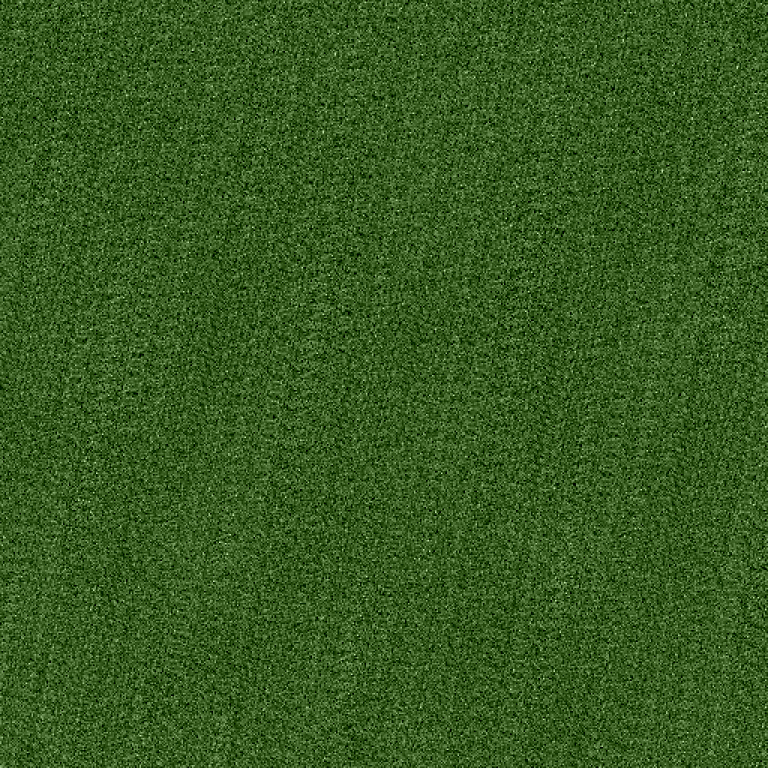
Reproduce this texture procedurally as a Shadertoy shader.

```glsl
float hash(vec2 p) {
    return fract(sin(dot(p, vec2(12.9898, 78.233))) * 43758.5453);
}

// Bell-shaped random value per cell, mean 0 and deviation 1
float grain(vec2 cell) {
    float radius = sqrt(-2.0 * log(max(hash(cell + 0.37), 1e-4)));
    return radius * cos(6.28318 * hash(cell + 71.53));
}

// Square grains whose borders are blended over one screen pixel
float grainField(vec2 p, float pixelWidth) {
    vec2 cell = floor(p - 0.5);
    vec2 blend = clamp((fract(p - 0.5) - 0.5) / pixelWidth + 0.5, 0.0, 1.0);
    float lower = mix(grain(cell), grain(cell + vec2(1, 0)), blend.x);
    float upper = mix(grain(cell + vec2(0, 1)), grain(cell + 1.0), blend.x);
    return mix(lower, upper, blend.y);
}

float valueNoise(vec2 p) {
    vec2 cell = floor(p), f = fract(p);
    f = f * f * (3.0 - 2.0 * f);
    float lower = mix(hash(cell), hash(cell + vec2(1, 0)), f.x);
    float upper = mix(hash(cell + vec2(0, 1)), hash(cell + 1.0), f.x);
    return mix(lower, upper, f.y);
}

void mainImage(out vec4 fragColor, in vec2 fragCoord) {
    vec2 uv = fragCoord / iResolution.y;

    // Fine turf grain over very faint broad patches
    float speckle = grainField(uv * 512.0, 512.0 / iResolution.y);
    float patches = valueNoise(uv * 7.0 + 3.0) - 0.5;

    vec3 grassGreen = vec3(0.22, 0.358, 0.125);
    vec3 color = grassGreen + 0.132 * speckle + 0.025 * patches;
    fragColor = vec4(clamp(color, 0.0, 1.0), 1.0);
}
```
